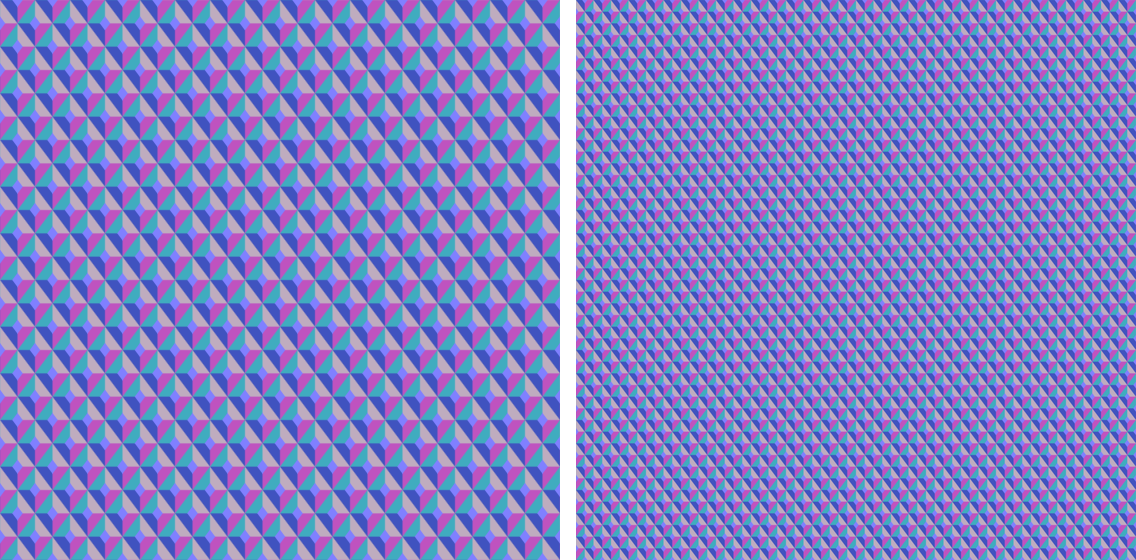
Left: one tile. Right: repeated 2 by 2.
Reproduce this pattern procedurally as a WebGL 1 fragment shader.

```glsl
precision mediump float;
// Staggered diamond studs with flat tops, each facet coloured by its slope.

uniform vec2 u_resolution;

#define REPEATS vec2(16.0, 12.0)        // studs across and down, whole numbers
#define TOP_SIZE 0.30                   // flat top relative to the stud base
#define SLOPE_TINT vec2(0.25, 0.175)    // red and green shift of the facets
#define FACET_COLOR vec3(0.5, 0.5, 0.75)
#define TOP_COLOR vec3(0.5, 0.5, 1.0)
#define SOFTNESS 0.7                    // half width of smoothed edges, in pixels

float diamondRadius(vec2 d) {
  return 2.0 * (abs(d.x) + abs(d.y));
}

// Offset from the centre of the diamond that contains p.
vec2 nearestStud(vec2 p) {
  vec2 a = fract(p + vec2(0.0, 0.5)) - 0.5;
  vec2 b = fract(p + vec2(0.5, 0.0)) - 0.5;
  return diamondRadius(a) < diamondRadius(b) ? a : b;
}

void main() {
  vec2 p = gl_FragCoord.xy / u_resolution * REPEATS;
  vec2 blur = SOFTNESS * REPEATS / u_resolution;
  float radialBlur = 2.0 * length(blur);

  vec2 d = nearestStud(p);
  float r = diamondRadius(d);

  // Four facets, blended across the ridges and the valleys between studs.
  vec2 facing = clamp(d / blur, -1.0, 1.0);
  facing *= clamp((1.0 - r) / radialBlur, 0.0, 1.0);
  vec3 color = FACET_COLOR + vec3(facing * SLOPE_TINT, 0.0);

  // Flat top.
  float top = 1.0 - smoothstep(TOP_SIZE - radialBlur, TOP_SIZE + radialBlur, r);
  color = mix(color, TOP_COLOR, top);

  gl_FragColor = vec4(color, 1.0);
}
```
